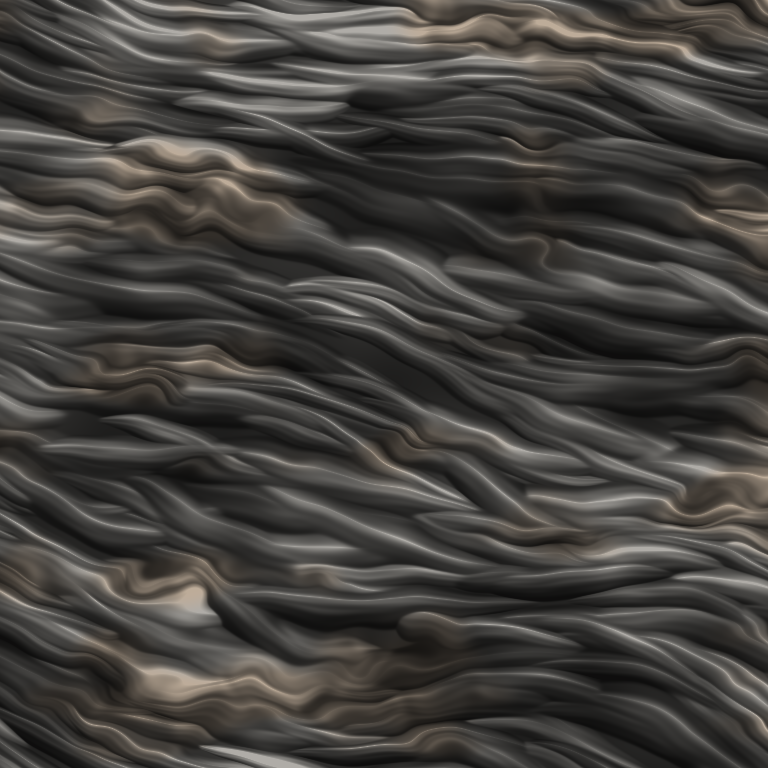
Give the GLSL for this texture, as a WebGL 2 fragment shader.

```glsl
#version 300 es
precision highp float;
// Dark, matted fibres: a jittered grid of tapered, S-bent strands. Each strand is
// a tube with a thin bright crest and a dark underside; strands are blended by
// height so that the upper ones softly cover the rest. Patches are wrinkled brown.

#define CELL vec2(0.12, 0.043)   // spacing of the strands
#define HALF_LENGTH 0.155
#define HALF_WIDTH 0.0225
#define LEAN 0.032               // mean fall of a strand toward the right
#define BEND 0.035               // size of the broad curves
#define CRUMPLE 0.015            // size of the wrinkles inside patches
#define COVER 13.0               // sharpness of the overlaps
#define MEDIAN_TONE 0.238
#define CONTRAST 0.58
#define CREST_LIGHT 1.1
#define GREY_TINT vec3(1.015, 1.0, 0.97)
#define BROWN_TINT vec3(1.12, 1.0, 0.87)

uniform vec2 u_resolution;
out vec4 fragColor;

float hash(vec2 p) {
    return fract(sin(dot(p, vec2(127.1, 311.7))) * 43758.5453);
}

// Slope of a lattice corner, projected on the offset from that corner
float corner(vec2 cell, vec2 offset) {
    float angle = 6.2832 * hash(cell);
    return dot(vec2(cos(angle), sin(angle)), offset);
}

// Gradient noise, roughly -1 to 1
float noise(vec2 p) {
    vec2 i = floor(p), f = p - i;
    vec2 w = f * f * f * (f * (f * 6.0 - 15.0) + 10.0);
    float low = mix(corner(i, f), corner(i + vec2(1, 0), f - vec2(1, 0)), w.x);
    float high = mix(corner(i + vec2(0, 1), f - vec2(0, 1)),
                     corner(i + vec2(1, 1), f - vec2(1, 1)), w.x);
    return 2.0 * mix(low, high, w.y);
}

// Patches where the strands are crumpled, 0 to 1
float patchMask(vec2 p) {
    float n = noise(p * vec2(3.6, 8.0) + 31.7) + 0.5 * noise(p * vec2(9.0, 17.0) + 5.3);
    return smoothstep(0.0, 0.8, n);
}

// Broad bends everywhere, tight wrinkles inside the patches
vec2 warp(vec2 p, float crumpled) {
    float wrinkle = 0.003 + CRUMPLE * crumpled;
    vec2 q = p;
    q.y += BEND * noise(p * vec2(2.2, 3.2) + 11.2);
    q.y += wrinkle * noise(p * vec2(14.0, 17.0) + 3.9);
    q.x += 1.5 * wrinkle * noise(p * vec2(12.0, 20.0) + 47.1);
    return q;
}

// Light (x) and height (y) of one strand, at an offset from its centre
vec2 strand(vec2 offset, vec2 id, float lean) {
    float size = hash(id + 3.1);
    float along = offset.x / (HALF_LENGTH * (0.7 + 0.6 * size));
    float fall = max(lean + 0.045 * (hash(id + 8.7) - 0.5), -0.006);
    float width = HALF_WIDTH * (0.7 + 0.65 * hash(id + 5.9));
    width *= 1.0 - 0.5 * min(along * along, 1.0);
    float across = (offset.y + fall * sin(1.3 * along)) / width;

    // Bright crest above the middle, darker underside, streaks lengthwise
    float fromCrest = across - mix(0.1, 0.6, hash(id + 2.3));
    float light = 0.75 - 1.45 * min(abs(fromCrest), 1.6);
    float glint = hash(id + 6.1) * max(1.0 - along * along, 0.0);
    light += CREST_LIGHT * glint * exp(-11.0 * abs(fromCrest));
    light += 0.45 * noise(vec2(1.8 * along, 2.6 * across) + 17.0 * id);
    light += 1.3 * (hash(id + 4.4) - 0.5);

    float end = along * along;
    float height = 0.9 * hash(id + 1.7) - 0.8 * across * across - end * end;
    return vec2(light, height);
}

void main() {
    vec2 p = gl_FragCoord.xy / u_resolution.y;
    float crumpled = patchMask(p);
    vec2 q = warp(p, crumpled);
    float lean = LEAN + 0.035 * noise(p * vec2(2.2, 5.0) + 91.3);

    // Blend the nearby strands, the highest one weighing most
    vec2 home = floor(q / CELL);
    float lightSum = 0.0, weightSum = 1e-4;
    for (int y = -3; y <= 3; y++) {
        for (int x = -2; x <= 2; x++) {
            vec2 id = home + vec2(x, y);
            vec2 centre = (id + vec2(hash(id), hash(id + 9.3))) * CELL;
            vec2 lit = strand(q - centre, id, lean);
            float weight = exp(COVER * lit.y);
            lightSum += weight * lit.x;
            weightSum += weight;
        }
    }
    float light = lightSum / weightSum;
    light += 0.7 * (log(weightSum) / COVER - 0.5);

    // Broad light and shade, soft blotches, cross wrinkles in the patches
    light += 0.8 * noise(p * vec2(2.0, 4.8) + 71.9);
    light += 0.35 * noise(p * vec2(9.0, 13.0) + 37.2);
    light += 0.45 * crumpled * noise(q * vec2(26.0, 12.0) + 53.8);
    light = mix(light, 0.7 * light + 0.35, 0.7 * crumpled);

    float tone = MEDIAN_TONE * exp(CONTRAST * clamp(light, -2.6, 1.8));
    vec3 tint = mix(GREY_TINT, BROWN_TINT, 0.8 * crumpled);
    fragColor = vec4(min(tone * tint, 1.0), 1.0);
}
```
